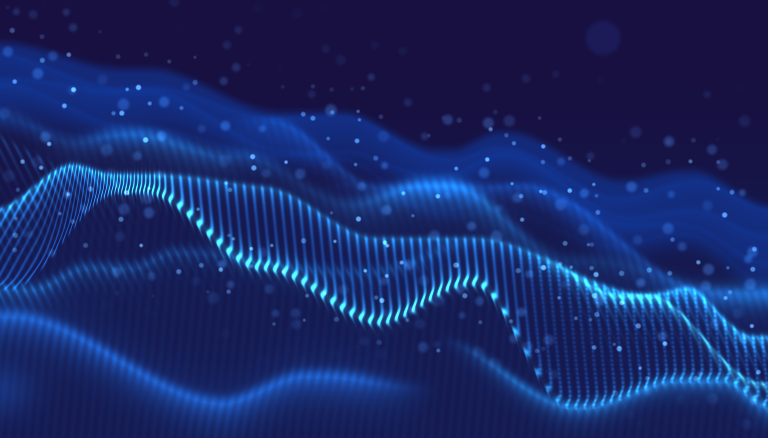
Write a Shadertoy shader that draws this background.

```glsl
// Glowing blue ribbons of fine strands rolling across a navy haze with drifting bokeh.

const vec3 SKY = vec3(.09, .064, .255);
const vec3 DEEP = vec3(.08, .1, .31);
const vec3 HAZE = vec3(.07, .215, .59);
const vec3 BLUE = vec3(.06, .36, .64);
const vec3 AZURE = vec3(.08, .54, .76);
const vec3 CYAN = vec3(.25, .92, .92);
const float STRAND_GAP = .0205;
const float DOT_CELL = .06;
const float BOKEH_CELL = .085;

float ss(float a, float b, float x) { return smoothstep(a, b, x); }
float bump(float x, float centre, float width) {
    float d = (x - centre) / width;
    return exp(-d * d);
}

vec3 hash3(vec2 p) {
    vec3 q = fract(p.xyx * vec3(.1031, .103, .0973));
    q += dot(q, q.yxz + 33.33);
    return fract((q.xxy + q.yzz) * q.zyx);
}

// Heights of the curves, each a chain of soft steps
float hazeTop(float x) {
    return .905 - .06 * ss(0., .28, x) - .1 * ss(.34, .64, x) - .085 * ss(.78, 1., x)
        + .04 * ss(1.03, 1.14, x) - .11 * ss(1.16, 1.42, x) + .022 * ss(1.43, 1.56, x) - .08 * ss(1.58, 1.76, x);
}
float farCrest(float x) {
    return .735 - .065 * ss(0., .17, x) + .02 * ss(.17, .27, x) - .05 * ss(.3, .52, x)
        - .11 * ss(.55, .8, x) + .045 * ss(.8, .97, x) - .175 * ss(1.02, 1.3, x) - .08 * ss(1.35, 1.7, x);
}
float farArc(float x) { return .72 - .15 * ss(.62, .86, x) - .24 * ss(1.2, 1.62, x); }
float ribbonTop(float x) {
    return .515 + .105 * ss(-.02, .17, x) - .022 * ss(.16, .26, x) - .03 * ss(.35, .65, x)
        - .115 * ss(.6, .86, x) - .13 * ss(1.08, 1.48, x) + .015 * bump(x, 1.57, .05) - .095 * ss(1.57, 1.72, x);
}
float rightRise(float x) { return .06 * ss(1.33, 1.55, x) - .06 * ss(1.65, 1.76, x); }
float ribbonBase(float x) {
    return .34 + .22 * ss(.02, .27, x) - .175 * ss(.33, .6, x) - .125 * ss(.6, .87, x)
        + .09 * ss(.86, 1.07, x) - .28 * ss(1.08, 1.3, x) + rightRise(x);
}
float innerFold(float x) {
    return .335 + .05 * ss(.07, .2, x) + .035 * ss(.3, .4, x) - .045 * ss(.42, .8, x) + .07 * ss(.84, 1.1, x);
}
float rightFold(float x) { return .42 - .098 * ss(1.2, 1.42, x) - .2 * ss(1.48, 1.74, x); }
float nearLeft(float x) { return .275 - .2 * ss(.02, .52, x) + .063 * ss(.5, .7, x) - .03 * ss(.74, .98, x); }
float nearRight(float x) { return .225 - .16 * ss(.98, 1.32, x) + rightRise(x); }

// Round falloff above a curve, long tail below it
float crest(float d, float above, float below) { return d > 0. ? bump(d, 0., above) : exp(d / below); }

float strands(float x, float sharpness) { return pow(.5 + .5 * cos(6.2832 * x / STRAND_GAP), sharpness); }

// Scattered discs, one at most per cell
float discs(vec2 p, float cell, float radius, float blur, float share) {
    vec2 id = floor(p / cell);
    vec3 h = hash3(id + 17.), k = hash3(id + 91.);
    float d = length(p - (id + .25 + .5 * h.xy) * cell);
    float r = radius * (.6 + .5 * k.x);
    return step(h.z, share) * (.3 + .7 * k.y) * (1. - ss(r - blur, r + blur, d));
}

void mainImage(out vec4 fragColor, in vec2 fragCoord) {
    vec2 p = fragCoord / iResolution.xy * vec2(1.7534, 1);
    float x = p.x, y = p.y;
    float top = ribbonTop(x), base = ribbonBase(x), depth = hazeTop(x) - y;

    // Navy ground and distant haze with rolling ridges
    vec3 col = mix(DEEP, SKY, ss(.3, .85, y));
    float reach = .075 + .035 * cos(3.6 * x);
    float haze = .85 * mix(1., .16, ss(reach, reach + .13, depth));
    for (float i = 0.; i < 4.; i++) {
        float ridge = depth - .03 - .045 * i - .02 * sin(x * (6. + 1.7 * i) + 2.3 * i);
        haze += (.2 - .02 * i) * (crest(-ridge, .008, .022) - .3);
    }
    haze *= ss(-.014, .018, depth) * ss(-.06, .12, y - top);
    col = mix(col, HAZE, clamp(haze, 0., 1.));

    // Blurred far waves
    float farStrand = .75 + .25 * strands(x + .3 * y, 1.);
    float farLight = .16 + .36 * bump(x, .36, .17) + .46 * bump(x, 1.01, .17);
    col += AZURE * farStrand * farLight * crest(y - farCrest(x), .02, .036);
    col += BLUE * farStrand * .36 * ss(.5, .68, x) * crest(y - farArc(x), .014, .036);
    col += AZURE * .25 * ss(1.45, 1.75, x) * bump(y, .33, .03);

    // Main ribbon: strands hung between its two edges
    float lean = mix(-.55, .1, ss(.08, .4, x));
    float strand = strands(x + lean * y + .011 * bump(y, base, .016), 2.5);
    float lo = min(top, base), hi = max(top, base);
    float inside = ss(lo - .008, lo + .004, y) * (1. - ss(hi - .004, hi + .008, y));
    float beads = 1. - ss(1.15, 1.3, x) * (.3 + .3 * cos(y * 620.));
    col = mix(col, DEEP, .35 * inside);
    col += BLUE * inside * strand * beads * (.25 + .5 * exp((y - hi) / .05) + .5 * exp((lo - y) / .05));
    float topLight = .48 + .35 * bump(x, .16, .2) + .35 * ss(1.15, 1.4, x);
    col += mix(AZURE, CYAN, .35) * topLight * (.45 + .55 * strand) * crest(y - top, .009, .018);
    float baseLight = ss(.15, .45, x) * (1. - .75 * ss(1.08, 1.22, x));
    col += CYAN * baseLight * (.12 + .88 * strand) * (bump(y, base + .008, .012) + .25 * bump(y, base + .02, .03));

    // Crossing strands and folds at both ends
    float ends = 1. - ss(.18, .42, x) + ss(1.25, 1.4, x);
    float weave = strands(x + .5 * y, 2.);
    col += AZURE * ends * weave * .4 * crest(y - top, .006, .05);
    col += AZURE * weave * .25 * (1. - ss(.05, .2, x)) * crest(y - .68 + .5 * x, .012, .06);
    float foldLight = (.3 + .25 * bump(x, 0., .3)) * (1. - ss(.95, 1.1, x));
    col += AZURE * (.4 + .6 * weave) * foldLight * crest(y - innerFold(x), .018, .022);
    col += CYAN * (.3 + .5 * weave) * ss(1.2, 1.35, x) * crest(y - rightFold(x), .007, .011);

    // Soft near waves with faint strands
    float nearStrand = .75 + .25 * strands(x - .2 * y, 1.), left = nearLeft(x);
    col += BLUE * nearStrand * (1. - ss(.78, 1.02, x)) * (.7 * crest(y - left, .02, .03) + .1 * bump(y, left, .08));
    col += AZURE * nearStrand * ss(.98, 1.2, x) * .6 * crest(y - nearRight(x), .016, .02);
    col += BLUE * .05 * strands(x - .1 * y, 1.) * (1. - ss(-.02, .02, y - lo));
    col += BLUE * .25 * bump(x, 0., .08) * bump(y, .11, .06);

    // Particles over the slope
    float swarm = ss(-.12, .05, depth) * (1. - ss(.38, .56, depth));
    float mist = ss(-.28, -.04, depth) * (1. - ss(.4, .6, depth));
    for (int i = 0; i < 2; i++) {
        vec2 q = p + vec2(3.17, 5.41) * float(i);
        col += vec3(.34, .56, .65) * swarm * discs(q, DOT_CELL, .0055, .0025, .26);
        col += vec3(.08, .17, .24) * mist * discs(q + 1.3, BOKEH_CELL, .012, .006, .42);
    }
    col += vec3(.02, .04, .09) * (1. - ss(.03, .048, length(p - vec2(1.377, .913))));

    fragColor = vec4(clamp(col, 0., 1.), 1);
}
```
